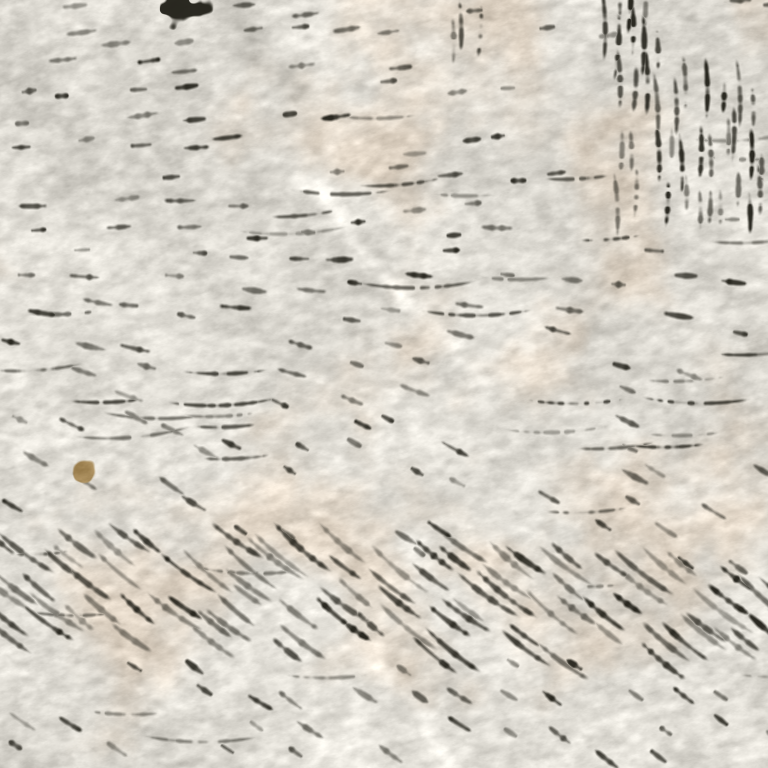
A Shadertoy shader for this texture:

```glsl
// Old drawing paper with ink hatching: mottled warm-grey paper and pale creases,
// covered by short dashes, a slanted hatch band, upright strokes and thin lines.
// Strokes are jittered capsules, one per grid cell, kept or dropped by region.

#define INK vec3(0.11, 0.105, 0.075)
#define PAPER vec3(0.868, 0.856, 0.825)
#define STAIN vec3(0.64, 0.53, 0.34)
#define FINE_MOTTLE 0.24
#define BROAD_MOTTLE 0.17
#define SOFTNESS 0.0024
#define SAG 1.3
#define DASH_DENSITY 0.58
#define HATCH_DENSITY 0.88

const int DASH = 0, HATCH = 1, UPRIGHT = 2, THIN = 3;

vec2 hash2(vec2 p) {
    uvec2 v = uvec2(ivec2(floor(p))) * 1664525u + 1013904223u;
    v.x += v.y * 1664525u;
    v.y += v.x * 1664525u;
    v ^= v >> 16u;
    v.x += v.y * 1664525u;
    v.y += v.x * 1664525u;
    v ^= v >> 16u;
    return vec2(v & 65535u) / 65535.0;
}

float noise(vec2 p) {
    vec2 i = floor(p), f = fract(p);
    f = f * f * (3.0 - 2.0 * f);
    float low = mix(hash2(i).x, hash2(i + vec2(1, 0)).x, f.x);
    float high = mix(hash2(i + vec2(0, 1)).x, hash2(i + 1.0).x, f.x);
    return mix(low, high, f.y);
}

float fbm(vec2 p) {
    float sum = 0.0, gain = 0.5;
    for (int i = 0; i < 4; i++) {
        sum += gain * noise(p);
        p = mat2(1.6, 1.2, -1.2, 1.6) * p + 17.0;
        gain *= 0.5;
    }
    return sum / 0.9375;
}

mat2 turn(float a) { return mat2(cos(a), sin(a), -sin(a), cos(a)); }

// Soft-edged rectangle mask
float patchMask(vec2 p, vec2 lo, vec2 hi) {
    vec2 m = smoothstep(lo - 0.015, lo + 0.015, p) * (1.0 - smoothstep(hi - 0.015, hi + 0.015, p));
    return m.x * m.y;
}

float hatchBand(vec2 p) {
    float offset = abs(p.y - 0.245 + 0.05 * p.x);
    return 1.0 - smoothstep(0.045, 0.095, offset);
}

float uprightPatch(vec2 p) {
    float top = 1.0 - 0.75 * max(p.x - 0.84, 0.0);
    return max(patchMask(p, vec2(0.79, 0.72), vec2(1.02, top)),
               0.6 * patchMask(p, vec2(0.57, 0.93), vec2(0.63, 1.02)));
}

// Chance that a stroke of this kind is drawn at p
float coverage(int kind, vec2 p) {
    if (kind == HATCH) return HATCH_DENSITY * hatchBand(p);
    if (kind == UPRIGHT) return 0.85 * uprightPatch(p);
    if (kind == THIN) return 0.05 + 0.7 * max(patchMask(p, vec2(0.06, 0.41), vec2(0.33, 0.48)),
                                 max(patchMask(p, vec2(0.68, 0.41), vec2(0.93, 0.5)),
                                     patchMask(p, vec2(0.34, 0.72), vec2(0.46, 0.76))));
    float sparse = 1.0 - 0.45 * smoothstep(0.5, 0.75, p.x) * smoothstep(0.35, 0.5, p.y);
    return DASH_DENSITY * sparse * (1.0 - hatchBand(p)) * (1.0 - uprightPatch(p));
}

float strokes(vec2 p, int kind, float tilt, vec2 cell, float halfLength, float halfWidth) {
    mat2 frame = turn(tilt);
    vec2 q = p * frame, base = floor(q / cell);
    float ink = 0.0;
    for (int j = -1; j <= 1; j++)
    for (int i = -1; i <= 1; i++) {
        vec2 id = base + vec2(i, j), seed = id + float(kind) * 137.0;
        vec2 jitter = hash2(seed), pick = hash2(seed + 511.0), size = hash2(seed + 907.0);
        vec2 centre = (id + 0.15 + 0.7 * jitter) * cell, home = frame * centre;
        if (pick.x > coverage(kind, home)) continue;
        float bend = (pick.y - 0.5) * 0.14;
        if (kind == DASH) bend += mix(-0.6, 0.1, smoothstep(0.3, 0.8, home.y));
        vec2 d = (q - centre) * turn(bend);
        d.y -= SAG * d.x * d.x;
        float t = abs(d.x) / (halfLength * mix(0.45, 1.0, size.x));
        float rough = noise(vec2(d.x * 150.0, size.y * 60.0) + seed * 7.0);
        float width = halfWidth * (0.45 + 0.85 * rough) * (1.0 - 0.6 * t * t);
        float body = 1.0 - smoothstep(-SOFTNESS, SOFTNESS, abs(d.y) - width);
        float gaps = kind >= UPRIGHT ? smoothstep(0.1, 0.55, rough) : 0.6 + 0.4 * rough;
        ink = max(ink, body * gaps * (1.0 - smoothstep(0.75, 1.05, t)) * mix(0.45, 1.1, size.y));
    }
    return min(ink, 1.0);
}

float segment(vec2 p, vec2 a, vec2 b) {
    vec2 ab = b - a;
    return length(p - a - ab * clamp(dot(p - a, ab) / dot(ab, ab), 0.0, 1.0));
}

void mainImage(out vec4 fragColor, in vec2 fragCoord) {
    vec2 p = fragCoord / iResolution.xy;

    // Paper: fibres, broad mottling and warm patches
    float fibre = fbm(turn(-0.2) * p * vec2(55.0, 95.0)) - 0.5;
    float broad = fbm(p * 9.0 + 40.0) - 0.5;
    float warmth = smoothstep(0.48, 0.75, fbm(p * 6.0 + 90.0));
    vec3 color = PAPER + FINE_MOTTLE * fibre + BROAD_MOTTLE * broad;
    color -= warmth * vec3(0.0, 0.035, 0.065);

    // Creases: a grey fold at the top that turns pale further down
    vec2 wobble = p + 0.025 * (vec2(noise(p * 25.0), noise(p * 25.0 + 60.0)) - 0.5);
    float fold = segment(wobble, vec2(0.39, 0.77), vec2(0.64, 0.49));
    fold = min(fold, segment(wobble, vec2(0.49, 0.15), vec2(0.61, -0.02)));
    color += 0.09 * exp(-fold * fold * 6000.0) * (0.5 + noise(p * 45.0));
    float shade = segment(wobble, vec2(0.29, 1.0), vec2(0.38, 0.88));
    color -= 0.12 * exp(-shade * shade * 1800.0);

    // Ink
    float ink = strokes(p, DASH, 0.0, vec2(0.07, 0.036), 0.022, 0.0034);
    ink = max(ink, strokes(p, HATCH, -0.66, vec2(0.08, 0.019), 0.052, 0.0037));
    ink = max(ink, strokes(p, UPRIGHT, 1.5708, vec2(0.07, 0.017), 0.046, 0.0032));
    ink = max(ink, 0.8 * strokes(p, THIN, 0.03, vec2(0.12, 0.02), 0.075, 0.0024));
    float blot = length((p - vec2(0.24, 0.99)) * vec2(1.0, 1.3)) + 0.045 * (noise(p * 80.0) - 0.5);
    ink = max(ink, 1.0 - smoothstep(0.018, 0.026, blot));
    color = mix(color, INK, 0.93 * ink);

    // Round ochre stain
    float stain = length(p - vec2(0.11, 0.386)) + 0.004 * (noise(p * 90.0) - 0.5);
    color = mix(color, STAIN + 0.2 * fibre, 1.0 - smoothstep(0.013, 0.017, stain));

    fragColor = vec4(clamp(color, 0.0, 1.0), 1.0);
}
```
